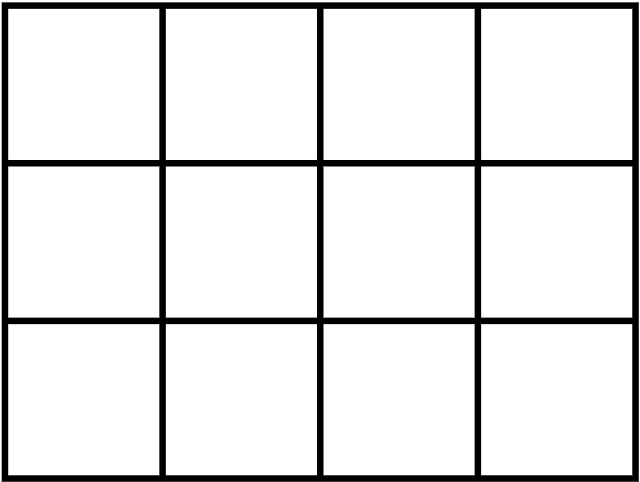
Give the GLSL for this pattern, as a WebGL 1 fragment shader.

```glsl
precision highp float;

// Draws a plain grid of square white cells, four across and three down,
// ruled in black with a thin white margin around the outer frame.
// Each axis finds its nearest rule; the frame's box trims the rule ends.

uniform vec2 u_resolution;

// Lengths are fractions of the canvas height.
const vec2 CELL_COUNT = vec2(4.0, 3.0);
const float CELL_PITCH = 0.32707;
const float RULE_WIDTH = 0.0135;
const vec2 GRID_OFFSET = vec2(0.0005, -0.0022);

const vec3 PAPER = vec3(1.0);
const vec3 INK = vec3(0.0);

// Distance along each axis to the nearest of the count + 1 rules.
vec2 nearestRule(vec2 point, vec2 count, float pitch) {
  vec2 cell = point / pitch + 0.5 * count;
  vec2 index = clamp(floor(cell + 0.5), vec2(0.0), count);
  return abs(cell - index) * pitch;
}

// Signed distance to an axis-aligned box.
float boxDistance(vec2 point, vec2 halfSize) {
  vec2 d = abs(point) - halfSize;
  return length(max(d, 0.0)) + min(max(d.x, d.y), 0.0);
}

// Coverage of a shape by one pixel, from its signed distance.
float coverage(float dist, float pixel) {
  return clamp(0.5 - dist / pixel, 0.0, 1.0);
}

// Ink coverage of the whole grid, centred on the origin.
float gridInk(vec2 point, vec2 count, float pitch, float width, float pixel) {
  vec2 toRule = nearestRule(point, count, pitch);
  float rules = min(toRule.x, toRule.y) - 0.5 * width;
  float frame = boxDistance(point, 0.5 * (count * pitch + width));
  return coverage(max(rules, frame), pixel);
}

void main() {
  // Height units keep the cells square at any canvas size.
  float pixel = 1.0 / u_resolution.y;
  vec2 point = (gl_FragCoord.xy - 0.5 * u_resolution) * pixel - GRID_OFFSET;

  float ink = gridInk(point, CELL_COUNT, CELL_PITCH, RULE_WIDTH, pixel);
  gl_FragColor = vec4(mix(PAPER, INK, ink), 1.0);
}
```
